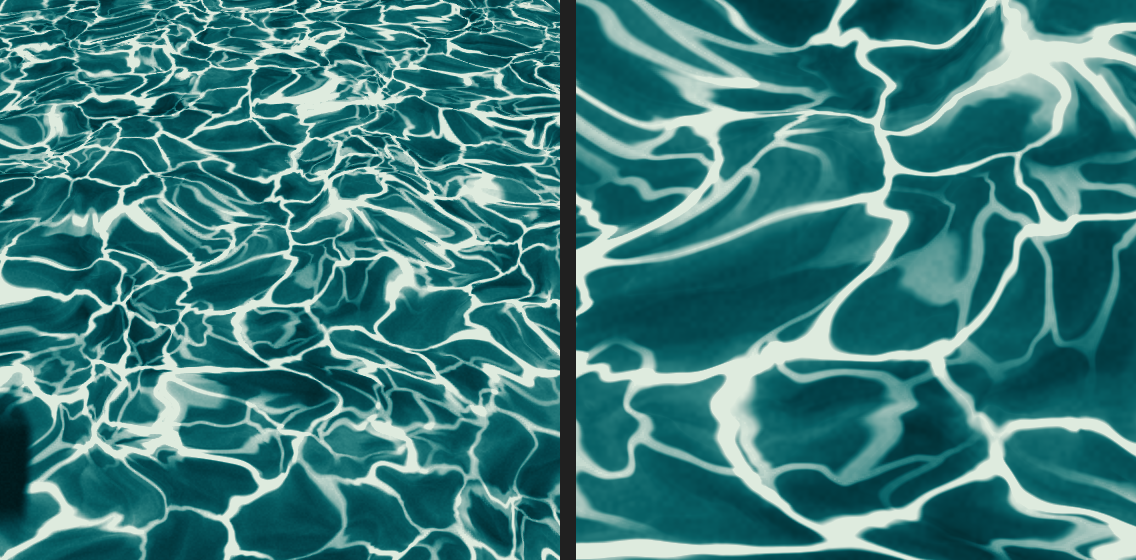
Left, the full canvas; right, a detail of the centre.
Give the GLSL for this texture, as a WebGL 2 fragment shader.

```glsl
#version 300 es
precision highp float;

// Sunlit pool water seen at a slant: bright caustic nets over deep teal.
// A perspective plane is bent by noise, then two rounded Voronoi nets give
// the light lines, noise gives their width, and a tone ramp colours the sum.

uniform vec2 u_resolution;
out vec4 fragColor;

vec2 hash2(vec2 p) {
    vec3 q = fract(p.xyx * vec3(0.1031, 0.1030, 0.0973));
    q += dot(q, q.yzx + 33.33);
    return fract((q.xx + q.yz) * q.zy);
}

// Two independent channels of smooth value noise
vec2 noise2(vec2 p) {
    vec2 c = floor(p), f = p - c;
    f = f * f * f * (f * (f * 6.0 - 15.0) + 10.0);
    return mix(mix(hash2(c), hash2(c + vec2(1, 0)), f.x),
               mix(hash2(c + vec2(0, 1)), hash2(c + 1.0), f.x), f.y);
}

float fbm(vec2 p) {
    float sum = 0.0, amp = 0.53;
    for (int i = 0; i < 4; i++) {
        sum += amp * noise2(p).x;
        p = mat2(1.6, 1.2, -1.2, 1.6) * p + 5.3;
        amp *= 0.5;
    }
    return sum;
}

// Distance to the nearest Voronoi border, blended so that corners round off
float cellEdge(vec2 p) {
    vec2 c = floor(p), f = p - c, nearest = vec2(0);
    float best = 8.0;
    for (int y = -1; y <= 1; y++)
    for (int x = -1; x <= 1; x++) {
        vec2 o = vec2(x, y), r = o + 0.04 + 0.92 * hash2(c + o) - f;
        if (dot(r, r) < best) { best = dot(r, r); nearest = r; }
    }
    float sum = 0.0;
    for (int y = -2; y <= 2; y++)
    for (int x = -2; x <= 2; x++) {
        vec2 o = vec2(x, y), r = o + 0.04 + 0.92 * hash2(c + o) - f;
        vec2 gap = r - nearest;
        if (dot(gap, gap) > 0.0001)
            sum += exp(-26.0 * dot(0.5 * (r + nearest), normalize(gap)));
    }
    return max(-log(sum) / 26.0, 0.0);
}

// Light line of half width w, dimmed where it is finer than the sampling
float lightLine(float d, float w) {
    float blur = min(fwidth(d), 0.3);
    return (1.0 - smoothstep(w * 0.35, w + blur, d)) * w / (w + 0.35 * blur);
}

vec3 toneRamp(float v) {
    vec3 tones[6] = vec3[6](
        vec3(0.01, 0.26, 0.29), vec3(0.03, 0.38, 0.40), vec3(0.18, 0.51, 0.51),
        vec3(0.44, 0.65, 0.63), vec3(0.65, 0.77, 0.74), vec3(0.87, 0.92, 0.87));
    vec3 col = tones[0] * (1.0 + 2.0 * clamp(v, -0.4, 0.0));
    for (int i = 1; i < 6; i++)
        col = mix(col, tones[i], clamp(v * 5.0 - float(i - 1), 0.0, 1.0));
    return col;
}

void main() {
    vec2 uv = gl_FragCoord.xy / u_resolution;

    // Slanted water plane: cells shrink and flatten with distance
    float depth = 1.0 / (1.6 - uv.y);
    vec2 plane = 10.0 * depth * vec2(uv.x - 0.5, 1.6) + vec2(20.0, 3.0);

    // Swell and ripples bend the plane
    vec2 p = plane + 1.1 * (noise2(plane * 0.6) - 0.5);
    p += 0.5 * (noise2(p * 1.5 + 9.0) - 0.5);
    p += 0.15 * (noise2(p * 4.1 + 4.0) - 0.5);
    p += 0.05 * (noise2(p * 9.0 + 2.0) - 0.5);

    // Soft tones and thin wisps inside the cells
    float murk = fbm(p * 1.3 + 2.0 * noise2(p * 0.8));
    float wisp = pow(1.0 - abs(2.0 * fbm(p * 1.7 + 31.0) - 1.0), 7.0);
    float light = mix(-0.28, 0.42, murk) + 0.13 * wisp * murk;

    // Main net: glow, core of changing width, and pale pools beside it
    float d = cellEdge(p);
    vec2 vary = noise2(p * 1.2 + 50.0);
    float corner = 0.14 * exp(-14.0 * dot(uv - vec2(0.15, 0.06), uv - vec2(0.15, 0.06)));
    float pool = smoothstep(0.70, 0.86, noise2(plane * vec2(0.8, 1.1) + 70.0).y + corner);
    light += 0.32 * exp(-d / 0.08) * (0.5 + vary.x);
    light += mix(0.4, 0.9, smoothstep(0.1, 0.65, vary.y))
           * lightLine(d, mix(0.03, 0.085, vary.x * vary.x));
    light += pool * mix(0.35, 0.8, murk)
           * (1.0 - smoothstep(0.11, 0.16 + min(fwidth(d), 0.2), d + 0.14 * (vary.y - 0.5)));

    // Finer, broken net laid across the first
    vec2 q = p * 1.75 + 0.6 * noise2(p * 2.3 + 12.0) + 40.0;
    float fine = cellEdge(q);
    float broken = smoothstep(0.35, 0.75, noise2(p * 0.9 + 23.0).x);
    light += broken * (0.6 * lightLine(fine, 0.075) + 0.12 * exp(-fine / 0.12));

    // Shaded wall at the lower left, and a fine grain
    float wall = (1.0 - smoothstep(0.0, 0.025, uv.x - 0.035 + 0.04 * (vary.x - 0.5)))
               * smoothstep(0.04, 0.10, uv.y) * (1.0 - smoothstep(0.22, 0.34, uv.y));
    light = mix(light, -0.3, wall);
    light += 0.05 * (noise2(uv * 300.0).x - 0.5);

    fragColor = vec4(toneRamp(min(light, 1.0)), 1.0);
}
```
